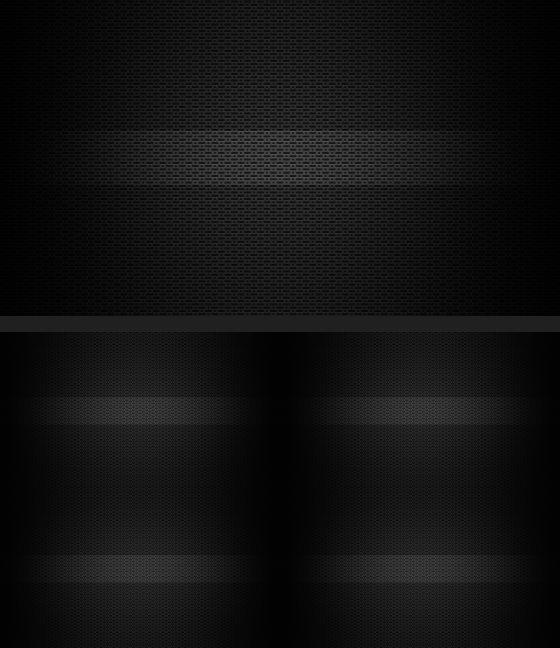
Top: one tile. Bottom: repeated 2 by 2.
Write a Shadertoy shader that draws this pattern.

```glsl
// Dark perforated metal: staggered rows of slots and round holes under a soft central light.

const float TAU = 6.2831853;
const float ACROSS = 43.0;             // slot and dot pairs per row
const float ROWS = 96.0;               // even, so the stagger wraps
const float HOLE_RADIUS = 0.32;        // lengths below are in row heights
const float SLOT_HALF = 0.74;          // half length of the slot's straight part
const float RIM_OFFSET = 0.15;
const float HOLE_SHADE = 0.36;         // hole brightness relative to the plate
const float RIM_GAIN = 0.55;
const vec2 BAND = vec2(0.414, 0.588);  // lower and upper edge of the bright band
const float BAND_SOFTNESS = 0.003;
const float BAND_GAIN = 0.50;
const float PLATE_LEVEL = 0.165;
const float AMBIENT = 0.012;
const float EDGE_LIGHT = 0.60;         // light left at the top and bottom
const float SIDE_FALLOFF = 0.85;
const vec3 METAL_TINT = vec3(1.0);

// Distance to a horizontal slot centred on the origin
float slotDistance(vec2 p) {
    p.x -= clamp(p.x, -SLOT_HALF, SLOT_HALF);
    return length(p) - HOLE_RADIUS;
}

// A slot at the cell centre and a dot on the cell's side borders
float holeDistance(vec2 p, float cellWidth) {
    float dotDistance = length(vec2(abs(p.x) - 0.5 * cellWidth, p.y)) - HOLE_RADIUS;
    return min(slotDistance(p), dotDistance);
}

float coverage(float distance, float pixel) {
    return clamp(0.5 - distance / pixel, 0.0, 1.0);
}

// One smooth hump per canvas, zero at both borders
float hump(float t) {
    return 0.5 - 0.5 * cos(TAU * t);
}

float plateLight(vec2 uv) {
    float sides = pow(hump(uv.x), SIDE_FALLOFF);
    float height = mix(EDGE_LIGHT, 1.0, hump(uv.y));
    float band = smoothstep(BAND.x - BAND_SOFTNESS, BAND.x + BAND_SOFTNESS, uv.y)
               - smoothstep(BAND.y - BAND_SOFTNESS, BAND.y + BAND_SOFTNESS, uv.y);
    return AMBIENT + PLATE_LEVEL * sides * height * (1.0 + BAND_GAIN * band);
}

void mainImage(out vec4 fragColor, in vec2 fragCoord) {
    vec2 uv = fragCoord / iResolution.xy;
    float pixel = ROWS / iResolution.y;
    float cellWidth = iResolution.x / iResolution.y * ROWS / ACROSS;

    // Staggered cells, measured in row heights
    vec2 grid = uv * vec2(ACROSS, ROWS);
    grid.x += 0.5 * mod(floor(grid.y), 2.0);
    vec2 p = (fract(grid) - 0.5) * vec2(cellWidth, 1.0);

    // Dark holes with a lit lower lip
    float hole = coverage(holeDistance(p, cellWidth), pixel);
    float lip = coverage(holeDistance(p + vec2(0.0, RIM_OFFSET), cellWidth), pixel);
    float rim = max(lip - hole, 0.0);
    float relief = mix(1.0, HOLE_SHADE, hole) + RIM_GAIN * rim;

    fragColor = vec4(METAL_TINT * plateLight(uv) * relief, 1.0);
}
```
